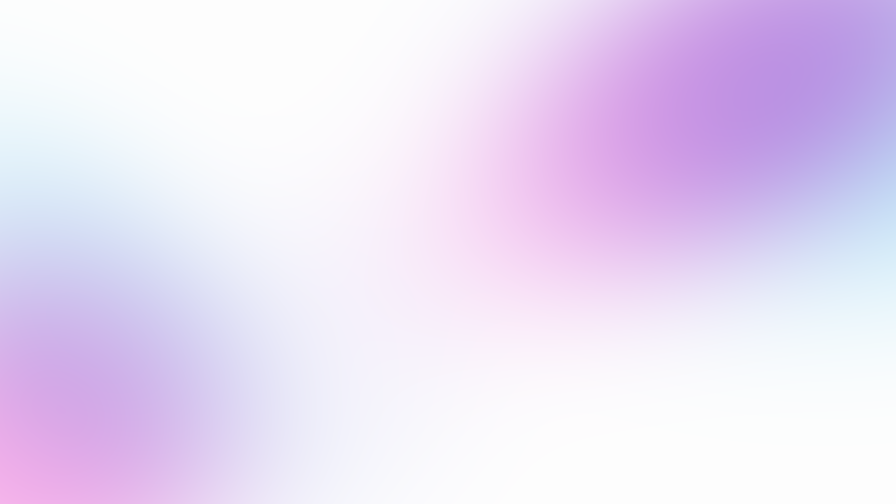
Write a WebGL 1 fragment shader that draws this background.

```glsl
precision highp float;
// Soft pastel backdrop: magenta and cyan glows overlapping in two corners of a near-white field.

uniform vec2 u_resolution;

// Lengths are in canvas heights, angles in radians.
const vec3 PAPER = vec3(0.993, 0.993, 0.994);
const float FALLOFF = 2.65; // above 2.0 gives a flatter core than a Gaussian

// Upper right pair
const vec2 ORCHID_CENTER = vec2(1.449, 0.815);
const vec2 ORCHID_RADII = vec2(0.562, 0.297);
const float ORCHID_TILT = 0.52;
const vec3 ORCHID_ABSORB = vec3(0.008, 0.345, 0.082);

const vec2 SKY_CENTER = vec2(1.736, 0.812);
const vec2 SKY_RADII = vec2(0.59, 0.39);
const float SKY_TILT = 0.12;
const vec3 SKY_ABSORB = vec3(0.265, 0.085, 0.025);

// Lower left pair
const vec2 PINK_CENTER = vec2(0.075, 0.12);
const vec2 PINK_RADII = vec2(0.39, 0.38);
const vec3 PINK_ABSORB = vec3(0.015, 0.30, 0.076);

const vec2 ICE_CENTER = vec2(0.162, 0.375);
const vec2 ICE_RADII = vec2(0.475, 0.29);
const float ICE_TILT = -0.785;
const vec3 ICE_ABSORB = vec3(0.175, 0.053, 0.018);

// Faint lavender veil beside the lower left pair
const vec2 VEIL_CENTER = vec2(0.66, 0.29);
const vec2 VEIL_RADII = vec2(0.30, 0.34);
const vec3 VEIL_ABSORB = vec3(0.025, 0.028, 0.006);

// Smooth elliptical falloff: 1 at the centre, fading to 0
float glow(vec2 p, vec2 center, vec2 radii, float tilt) {
    vec2 d = p - center;
    float c = cos(tilt);
    float s = sin(tilt);
    vec2 q = vec2(c * d.x + s * d.y, c * d.y - s * d.x) / radii;
    return exp(-pow(dot(q, q) + 1e-6, 0.5 * FALLOFF));
}

void main() {
    vec2 p = gl_FragCoord.xy / u_resolution.y;

    // Each glow absorbs part of the light of the paper
    vec3 color = PAPER;
    color -= ORCHID_ABSORB * glow(p, ORCHID_CENTER, ORCHID_RADII, ORCHID_TILT);
    color -= SKY_ABSORB * glow(p, SKY_CENTER, SKY_RADII, SKY_TILT);
    color -= PINK_ABSORB * glow(p, PINK_CENTER, PINK_RADII, 0.0);
    color -= ICE_ABSORB * glow(p, ICE_CENTER, ICE_RADII, ICE_TILT);
    color -= VEIL_ABSORB * glow(p, VEIL_CENTER, VEIL_RADII, 0.0);

    gl_FragColor = vec4(clamp(color, 0.0, 1.0), 1.0);
}
```
